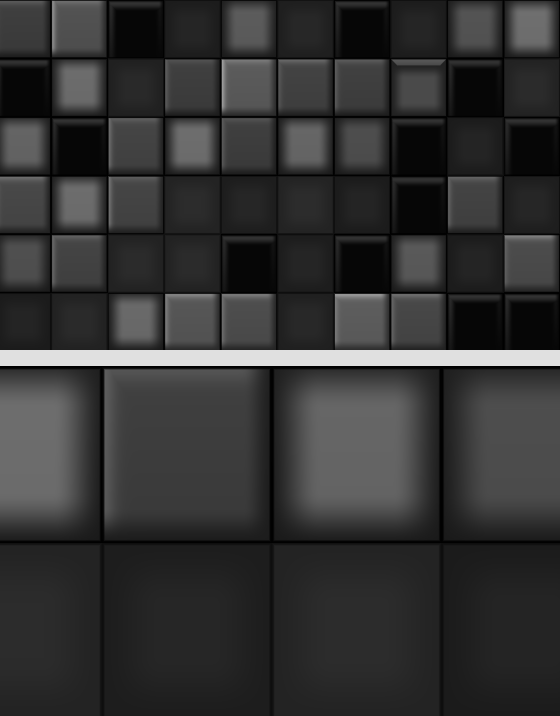
Top, the full canvas; bottom, a detail of the centre.
This background is drawn by a WebGL 1 fragment shader. Its source:

```glsl
precision highp float;
// A wall of square tiles, ten across and six down, in shades of grey.
// Each tile's rank in a shuffled order picks its kind: flat, sunken black,
// raised with lit rims, or softly glowing. Dark seams divide the tiles.
uniform vec2 u_resolution;

// Powers modulo the prime 61 shuffle 1..60, so every kind keeps an exact share.
float shuffle(float index, int exponent) {
  float value = 1.0;
  for (int i = 0; i < 17; i++) {
    if (i >= exponent) break;
    value = mod(value * index, 61.0);
  }
  return (value - 0.5) / 60.0;
}

// Soft box: 0 on the tile border, 1 at depth w.
float softBox(vec2 lo, vec2 hi, float w) {
  vec2 s = smoothstep(0.0, w, lo) * smoothstep(0.0, w, hi);
  return s.x * s.y;
}

float flatTile(vec2 lo, vec2 hi, float tone) {
  return 0.105 + 0.035 * tone + 0.035 * softBox(lo, hi, 0.35);
}

float blackTile(vec2 lo, vec2 hi) {
  float top = 1.0 - smoothstep(0.06, 0.2, hi.y);
  float left = (1.0 - smoothstep(0.05, 0.17, lo.x)) * mix(0.35, 0.9, lo.y);
  float right = (1.0 - smoothstep(0.03, 0.16, hi.x)) * 0.5 * lo.y;
  float rim = max(top, max(left, right)) * smoothstep(0.0, 0.06, min(lo.x, hi.y));
  return 0.025 + 0.17 * rim * smoothstep(0.0, 0.1, hi.x);
}

float raisedTile(vec2 lo, vec2 hi, float tone) {
  float face = 0.22 + 0.17 * tone * tone + 0.03 * lo.y;
  face *= mix(0.5, 1.0, smoothstep(0.0, 0.17, hi.x) * smoothstep(0.0, 0.2, lo.y));
  // Gloss along the top and left rims, of uneven strength
  float top = exp(-hi.y * hi.y / 0.008) * smoothstep(0.0, 0.2, hi.x);
  float left = exp(-lo.x * lo.x / 0.006) * smoothstep(0.0, 0.2, lo.y);
  float balance = fract(tone * 7.3);
  return face + (0.12 + 0.2 * tone) * max(top * (1.0 - 0.6 * balance), left * (0.35 + 0.8 * balance));
}

// A plain face under one mitred strip along the top.
float mitredTile(vec2 lo, vec2 hi, float px) {
  float face = mix(0.13, 0.29, softBox(lo, hi + vec2(0.0, -0.1), 0.25));
  float strip = min(0.12 - hi.y, min(lo.x, hi.x) - hi.y);
  return mix(face, 0.36 - 0.6 * hi.y, smoothstep(-px, px, strip));
}

float softTile(vec2 lo, vec2 hi, float tone) {
  float glow = softBox(lo + 0.03, hi + vec2(0.03, 0.08), 0.32);
  return mix(0.12, 0.29 + 0.15 * tone, glow) - 0.02 * hi.y;
}

void main() {
  vec2 p = gl_FragCoord.xy / u_resolution.y;
  vec2 cell = (p + vec2(0.0158, 0.0042)) / vec2(0.1616, 0.1675);
  vec2 id = mod(floor(cell), vec2(10.0, 6.0));
  vec2 lo = fract(cell);
  vec2 hi = 1.0 - lo;
  float px = 1.0 / (0.1616 * u_resolution.y);

  float index = id.x + 10.0 * id.y + 1.0;
  float kind = shuffle(index, 7);
  float tone = shuffle(index, 17);

  float shade;
  float seamDepth = 0.95;
  if (kind < 0.3) {
    shade = flatTile(lo, hi, tone);
    seamDepth = 0.5;
  } else if (kind < 0.5) {
    shade = blackTile(lo, hi);
  } else if (kind < 0.78) {
    shade = raisedTile(lo, hi, tone);
  } else if (kind < 0.8) {
    shade = mitredTile(lo, hi, px);
  } else {
    shade = softTile(lo, hi, tone);
  }

  // Thin dark seam between tiles
  vec2 border = min(lo, hi);
  float seam = 1.0 - smoothstep(0.005, 0.014 + px, min(border.x, border.y));
  shade *= 1.0 - seamDepth * seam;

  gl_FragColor = vec4(vec3(shade), 1.0);
}
```
